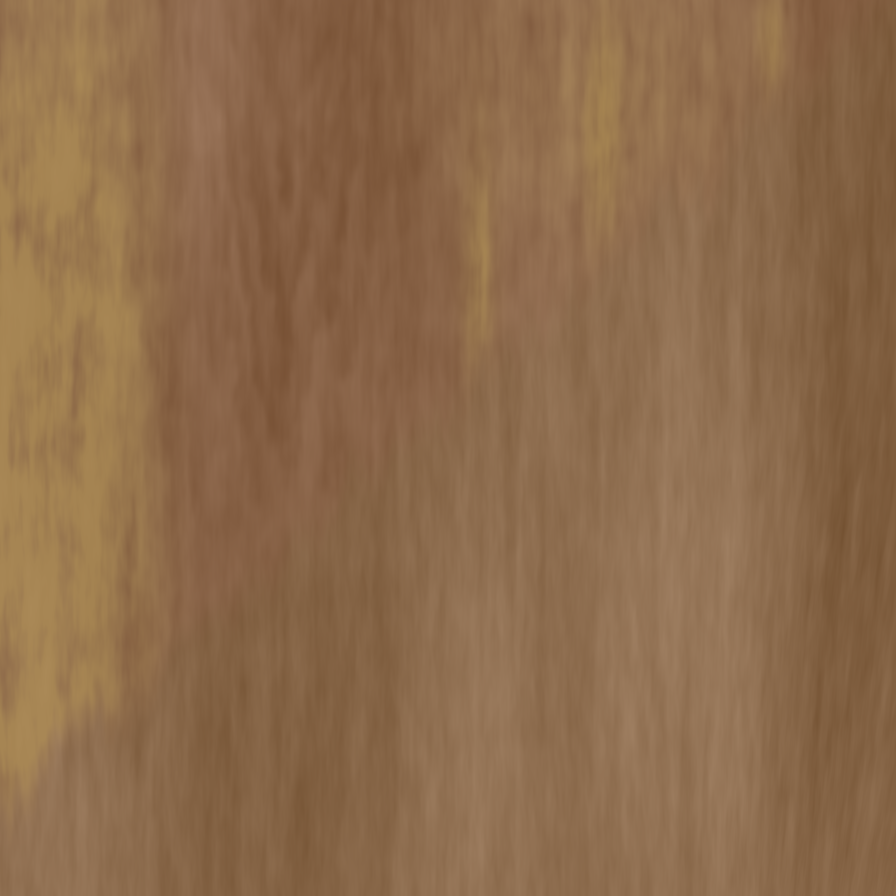
Reproduce this texture procedurally as a three.js fragment shader.

```glsl
// Walnut-like wood board with vertical grain, dark bands and ochre patches.
// Broad soft blobs set the tone; stretched gradient noise adds streaks and pores,
// and nested V-shaped rings form the cathedral figure in the upper left.

varying vec2 vUv;

const vec3 DARK_WOOD  = vec3(0.455, 0.322, 0.198);
const vec3 LIGHT_WOOD = vec3(0.630, 0.505, 0.390);
const vec3 OCHRE      = vec3(0.655, 0.525, 0.315);
const vec3 RED_TINT   = vec3(0.012, -0.006, 0.006);

// Pseudo-random gradient vector for a lattice cell
vec2 hashGradient(vec2 cell) {
  vec3 h = fract(vec3(cell.xyx) * vec3(0.1031, 0.1030, 0.0973));
  h += dot(h, h.yzx + 33.33);
  return fract((h.xx + h.yz) * h.zy) * 2.0 - 1.0;
}

// Gradient noise, roughly -0.7 to 0.7
float gradientNoise(vec2 p) {
  vec2 cell = floor(p);
  vec2 f = p - cell;
  vec2 u = f * f * f * (f * (f * 6.0 - 15.0) + 10.0);
  float a = dot(hashGradient(cell), f);
  float b = dot(hashGradient(cell + vec2(1.0, 0.0)), f - vec2(1.0, 0.0));
  float c = dot(hashGradient(cell + vec2(0.0, 1.0)), f - vec2(0.0, 1.0));
  float d = dot(hashGradient(cell + vec2(1.0, 1.0)), f - vec2(1.0, 1.0));
  return mix(mix(a, b, u.x), mix(c, d, u.x), u.y);
}

// Layered noise with a separate frequency for each axis
float grain(vec2 p, vec2 frequency, float seed) {
  float sum = 0.0;
  float weight = 1.0;
  for (int i = 0; i < 3; i++) {
    sum += weight * gradientNoise(p * frequency + seed);
    frequency *= vec2(2.1, 1.9);
    seed += 17.3;
    weight *= 0.6;
  }
  return sum;
}

// Soft elliptical spot
float blob(vec2 p, vec2 center, vec2 radius) {
  vec2 d = (p - center) / radius;
  return exp(-dot(d, d));
}

// Nested V lines around a vertical axis, opening upward
float cathedral(vec2 p, float axis, float wobble) {
  float side = p.x - axis;
  float ring = sqrt(side * side + 0.0002) - 0.17 * p.y;
  return sin(ring * 210.0 + wobble);
}

// Broad light and dark areas of the board
float broadTone(vec2 p) {
  float bandAxis = 0.29 + 0.11 * smoothstep(0.35, 1.0, p.y);
  float tone = 0.55;
  tone -= 0.40 * blob(p, vec2(bandAxis, 0.85), vec2(0.12, 0.50));
  tone -= 0.26 * blob(p, vec2(0.29, 0.12), vec2(0.11, 0.30));
  tone -= 0.36 * smoothstep(0.80, 0.96, p.x) * smoothstep(-0.15, 0.35, p.y);
  tone += 0.20 * blob(p, vec2(0.76, 0.33), vec2(0.13, 0.35));
  tone += 0.20 * blob(p, vec2(0.52, 0.12), vec2(0.07, 0.30));
  tone += 0.13 * blob(p, vec2(0.06, 0.05), vec2(0.12, 0.25));
  return tone;
}

// Where yellow sapwood shows: a wide left edge and some short streaks
float ochreAmount(vec2 p) {
  float amount = 0.85 * (1.0 - smoothstep(0.08, 0.23, p.x));
  amount *= 1.0 - 0.45 * smoothstep(0.75, 1.0, p.y);
  amount += 0.70 * blob(p, vec2(0.535, 0.68), vec2(0.018, 0.13));
  amount += 0.55 * blob(p, vec2(0.672, 0.85), vec2(0.020, 0.11));
  amount += 0.45 * blob(p, vec2(0.860, 0.95), vec2(0.015, 0.07));
  amount += 0.32 * blob(p, vec2(0.680, 0.90), vec2(0.18, 0.17));
  return amount;
}

void main() {
  // Fibres lean toward the lower right corner and waver slightly
  vec2 p = vUv;
  float lean = (1.0 - p.y) * (1.0 - p.y);
  p.x += 0.11 * smoothstep(0.72, 1.05, vUv.x) * lean;
  p.x += 0.008 * gradientNoise(vUv * vec2(5.0, 3.0));

  // Diagonal border between the mottled upper zone and the streaked lower zone
  float border = vUv.y - 0.09 - 0.92 * vUv.x + 0.07 * grain(p, vec2(22.0, 3.0), 5.0);
  float upperZone = smoothstep(-0.04, 0.04, border);

  // Grain layers from wide streaks down to pores
  float wide = grain(p, vec2(9.0, 0.9), 11.0);
  float streak = grain(p, vec2(34.0, 2.6), 29.0);
  float pores = grain(p, vec2(75.0, 14.0), 47.0);
  float mottle = grain(vUv, vec2(24.0, 13.0), 61.0);

  float tone = broadTone(vUv) + 0.22 * wide + 0.23 * streak;
  tone += mix(0.19, 0.12, upperZone) * pores + 0.15 * upperZone * mottle;

  // Cathedral figure fades away from the dark band
  float figure = blob(vUv, vec2(0.32, 0.72), vec2(0.10, 0.27));
  tone += 0.09 * figure * cathedral(p, 0.325, 5.0 * wide + 3.0 * mottle);

  // Ochre is broken up by streaks and brown specks
  float patchiness = 0.9 + 0.7 * streak + 0.6 * mottle + 0.4 * pores;
  float ochre = clamp(upperZone * ochreAmount(vUv) * patchiness, 0.0, 0.85);

  vec3 color = mix(DARK_WOOD, LIGHT_WOOD, clamp(tone, -0.05, 1.1));
  color += RED_TINT * upperZone * (1.0 - ochre);
  color = mix(color, OCHRE + 0.06 * (tone - 0.5), ochre);
  gl_FragColor = vec4(color, 1.0);
}
```
